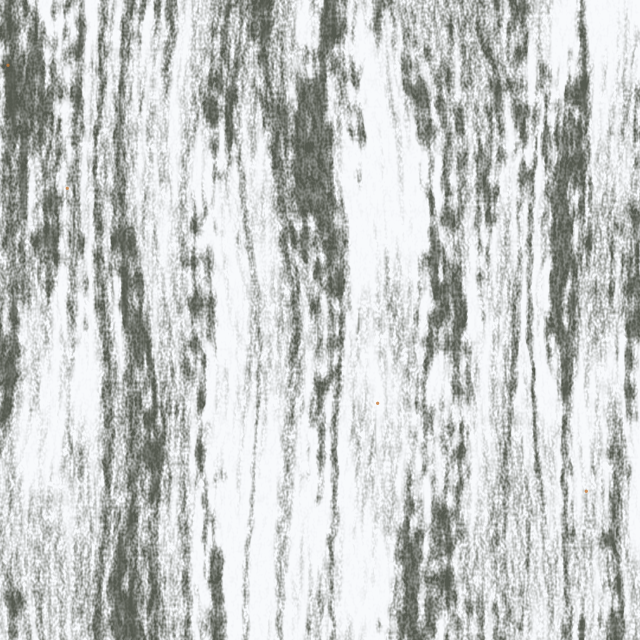
A three.js fragment shader for this texture:

```glsl
// Graphite rubbing of tree bark: broken vertical streaks and thin ridges on white paper.
varying vec2 vUv;

const vec3 PAPER = vec3(0.972, 0.979, 0.990);
const vec3 GRAPHITE = vec3(0.335, 0.352, 0.312);
const vec3 RUST = vec3(0.78, 0.48, 0.22);

const vec2 STREAK_SCALE = vec2(10.5, 1.35);  // broad dark bands
const vec2 DAB_SCALE = vec2(56.0, 30.0);     // crumbly dabs along edges
const vec2 HAIR_SCALE = vec2(85.0, 9.0);     // drawn-out vertical fibres
const vec2 TOOTH_SCALE = vec2(160.0, 40.0);  // fine paper tooth
const float STREAK_DENSITY = 0.86;
const float WASH_DENSITY = 0.36;
const float RIDGE_DENSITY = 0.72;
const float GRAIN = 0.62;
const float SWAY = 0.035;
const int RIDGES = 17;
const int SPECKS = 4;

float hash(vec2 p) {
  vec3 q = fract(p.xyx * vec3(0.1031, 0.1030, 0.0973));
  q += dot(q, q.yzx + 33.33);
  return fract((q.x + q.y) * q.z);
}

vec2 gradient(vec2 cell) {
  float angle = 6.2832 * hash(cell);
  return vec2(cos(angle), sin(angle));
}

// Gradient noise, roughly -0.7 to 0.7.
float noise(vec2 p) {
  vec2 i = floor(p);
  vec2 f = p - i;
  vec2 u = f * f * f * (f * (f * 6.0 - 15.0) + 10.0);
  vec2 e = vec2(1.0, 0.0);
  float low = mix(dot(gradient(i), f), dot(gradient(i + e), f - e), u.x);
  float high = mix(dot(gradient(i + e.yx), f - e.yx),
                   dot(gradient(i + e.xx), f - e.xx), u.x);
  return mix(low, high, u.y);
}

// Broad bands of heavy pressure with soft, crumbling edges.
float streaks(vec2 p, float dabs, float hairs) {
  float field = noise(p * STREAK_SCALE + 17.3)
              + 0.5 * noise(p * vec2(25.0, 3.6) + 41.7)
              + 0.32 * dabs + 0.3 * hairs;
  return STREAK_DENSITY * smoothstep(0.08, 0.46, field);
}

// Soft grey smudges between the bands.
float wash(vec2 p, float hairs) {
  float field = noise(p * vec2(6.0, 2.2) + 73.1)
              + 0.5 * noise(p * vec2(31.0, 4.0) + 9.4)
              + 0.6 * hairs;
  return WASH_DENSITY * smoothstep(-0.25, 0.65, field);
}

// Thin wandering lines that fade in and out along their length.
float ridges(vec2 p, float dabs) {
  float ink = 0.0;
  for (int i = 0; i < RIDGES; i++) {
    float id = float(i);
    float row = id * 7.0 + 0.5;
    float start = (id + hash(vec2(id, 3.0))) / float(RIDGES);
    float bend = 0.05 * noise(vec2(p.y * 1.5 + 5.0, row))
               + 0.005 * noise(vec2(p.y * 9.0, row + 200.0));
    float width = mix(0.004, 0.010, hash(vec2(id, 11.0)));
    width *= 1.0 + 0.9 * noise(vec2(p.y * 4.0, row + 400.0));
    float away = abs(p.x - start - bend + 0.006 * dabs);
    float line = 1.0 - smoothstep(0.1 * width, 1.6 * width, away);
    float extent = smoothstep(-0.2, 0.2, noise(vec2(p.y * 1.4 + 31.0, row + 600.0)));
    ink = max(ink, line * extent * (0.95 + 0.5 * dabs));
  }
  return RIDGE_DENSITY * clamp(ink, 0.0, 1.0);
}

// A few tiny rust flecks lodged in the paper.
float flecks(vec2 p) {
  float cover = 0.0;
  for (int i = 0; i < SPECKS; i++) {
    float id = float(i);
    vec2 centre = vec2(hash(vec2(id, 21.0)), hash(vec2(id, 37.0)));
    cover = max(cover, 1.0 - smoothstep(0.0015, 0.0035, distance(p, centre)));
  }
  return cover;
}

void main() {
  vec2 p = vUv;
  p.x += SWAY * noise(vUv * vec2(2.5, 1.9) + 13.6);
  p.x += 0.005 * noise(vUv * vec2(9.0, 8.0) + 87.2);

  float dabs = noise(p * DAB_SCALE + 29.8);
  float hairs = noise(p * HAIR_SCALE + 57.9);
  float tooth = noise(p * TOOTH_SCALE + 3.7)
              + 0.9 * noise(vUv * vec2(270.0, 190.0) + 61.2);

  // Layer the marks, then let the paper tooth break up the mid tones.
  float bare = (1.0 - wash(p, hairs)) * (1.0 - streaks(p, dabs, hairs))
             * (1.0 - ridges(p, dabs));
  float pressure = 1.0 - bare;
  float density = pressure + GRAIN * tooth * 4.0 * pressure * (1.0 - pressure);
  density = clamp(density + 0.05 * tooth, 0.0, 1.0);

  vec3 colour = mix(PAPER, GRAPHITE, density);
  colour = mix(colour, RUST, 0.8 * flecks(vUv));
  gl_FragColor = vec4(colour, 1.0);
}
```
